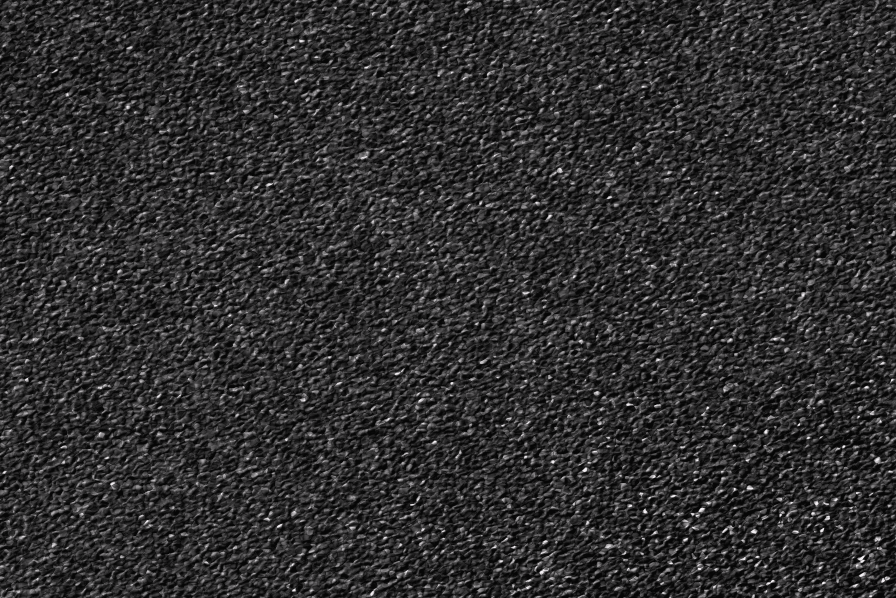
This texture is drawn by a WebGL 1 fragment shader. Its source:

```glsl
precision highp float;
uniform vec2 u_resolution;

#define GRAINS 178.0       // grains per canvas height
#define STRETCH 1.45       // grain length over grain width
#define TILT 0.34          // grain direction in radians
#define CONTRAST 1.36
#define STONE_SHARE 0.07   // share of cells holding a larger stone
#define GLINT 0.8
#define MOTTLE 0.18
#define SHADOW 0.35        // darkening toward the lower right
#define TINT vec3(1.0, 0.985, 1.0)

vec2 hash2(vec2 p) {
  vec3 q = fract(p.xyx * vec3(0.1031, 0.1030, 0.0973));
  q += dot(q, q.yzx + 33.33);
  return fract((q.xx + q.yz) * q.zy);
}

float slope(vec2 cell, vec2 offset) {
  float angle = 6.2832 * hash2(cell).x;
  return dot(vec2(cos(angle), sin(angle)), offset);
}

float gradientNoise(vec2 p) {
  vec2 i = floor(p), f = p - i;
  vec2 w = f * f * f * (f * (f * 6.0 - 15.0) + 10.0);
  vec2 e = vec2(1.0, 0.0);
  return mix(mix(slope(i, f), slope(i + e, f - e), w.x),
             mix(slope(i + e.yx, f - e.yx), slope(i + e.xx, f - e.xx), w.x), w.y);
}

// Height difference of a noise surface along the light direction
float relief(vec2 p, vec2 light) {
  return gradientNoise(p + light) - gradientNoise(p - light);
}

// Nearest grain: xy = offset from its centre, z = gap to its edge, w = random value
vec4 nearestGrain(vec2 p) {
  vec2 i = floor(p), f = p - i;
  vec2 offset = vec2(0.0), id = vec2(0.0);
  float first = 8.0, second = 8.0;
  for (int y = -1; y <= 1; y++) {
    for (int x = -1; x <= 1; x++) {
      vec2 cell = vec2(float(x), float(y));
      vec2 d = f - cell - hash2(i + cell);
      float dist = length(d);
      if (dist < first) {
        second = first;
        first = dist;
        offset = d;
        id = i + cell;
      } else {
        second = min(second, dist);
      }
    }
  }
  return vec4(offset, second - first, hash2(id + 71.0).y);
}

// Brightness of the lit surface, roughly a standard normal value
float surface(vec2 p, float shadow) {
  float c = cos(TILT), s = sin(TILT);
  vec2 q = vec2(c * p.x + s * p.y, c * p.y - s * p.x) * GRAINS;
  q.x /= STRETCH;
  q += 0.6 * vec2(gradientNoise(q * 0.6), gradientNoise(q * 0.6 + 37.0));

  // Faceted grains with dark gaps
  vec4 grain = nearestGrain(q);
  float body = smoothstep(0.0, 0.3, grain.z);
  float facet = 1.7 * (grain.w - 0.5) + 0.9 * dot(grain.xy, vec2(-0.35, 0.94));
  float z = facet + 0.6 * (body - 0.65);

  // Coarse and fine relief of the binder, lit from above
  vec2 light = vec2(-0.09, 0.25);
  z += 2.5 * relief(q * 0.75 + 11.0, light);
  z += 1.4 * relief(q * 1.3 + 53.0, light * 0.8);

  // Scattered larger stones and bright glints
  vec4 stone = nearestGrain(q * 0.45 + 19.0);
  float mask = step(1.0 - STONE_SHARE, stone.w) * smoothstep(0.05, 0.25, stone.z);
  z += 0.4 * (stone.w - 0.5);
  z = mix(z, 0.5 + 0.5 * z, 0.7 * mask);
  z += GLINT * (1.0 + shadow) * smoothstep(0.92, 1.0, grain.w) * body;
  return z * CONTRAST * (1.0 + 0.25 * shadow);
}

// Skewed tone curve: deep blacks with a thin bright tail
float tone(float z) {
  return clamp(0.345 * exp(0.25 * z) - 0.188, 0.022, 0.95);
}

void main() {
  vec2 uv = gl_FragCoord.xy / u_resolution;
  vec2 p = gl_FragCoord.xy / u_resolution.y;

  // Broad, uneven light
  float shadow = smoothstep(0.6, 0.0, uv.y) * smoothstep(0.15, 1.0, uv.x);
  float corner = smoothstep(0.5, 0.0, length(uv - vec2(0.0, 1.0)));
  float middle = exp(-9.0 * dot(uv - vec2(0.4, 0.55), uv - vec2(0.4, 0.55)));
  float broad = 0.15 * middle - 0.2 * corner - SHADOW * shadow
              + MOTTLE * (gradientNoise(p * 5.0) + gradientNoise(p * 13.0));

  // Four samples per pixel smooth the grain edges
  float value = 0.0;
  for (int k = 0; k < 4; k++) {
    float row = floor(float(k) / 2.0);
    vec2 jitter = vec2(float(k) - 2.0 * row, row) * 0.5 - 0.25;
    value += 0.25 * tone(surface(p + jitter / u_resolution.y, shadow) + broad);
  }
  gl_FragColor = vec4(value * TINT, 1.0);
}
```
